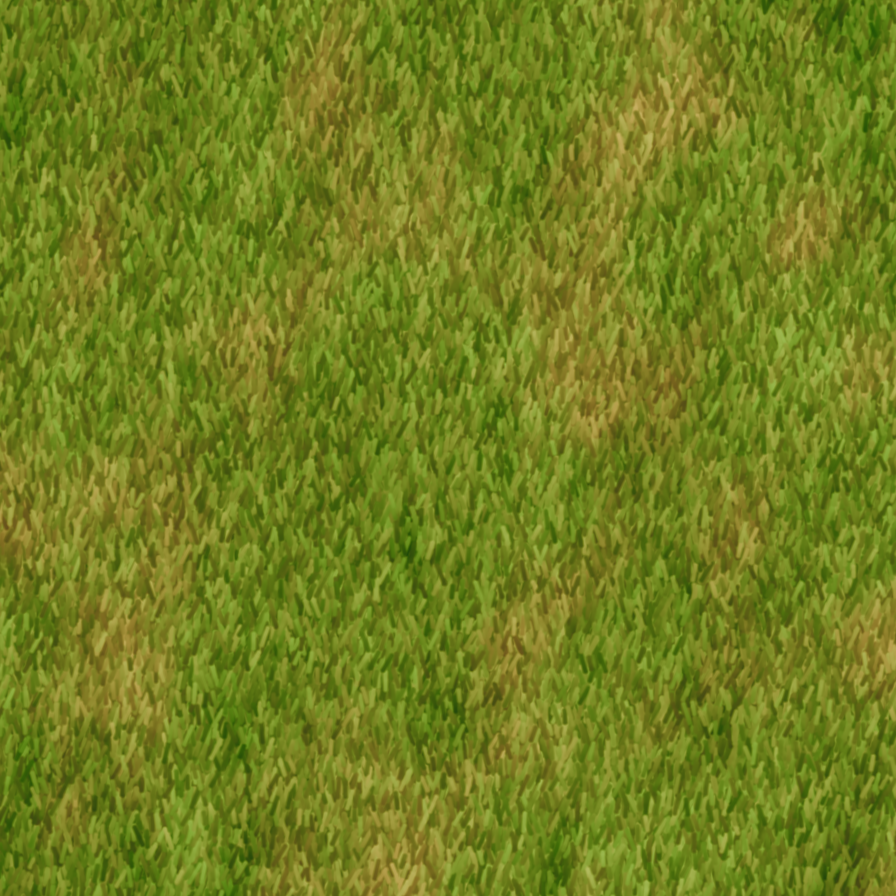
Reproduce this texture procedurally as a three.js fragment shader.

```glsl
// Mown grass seen from above: layers of short, soft, leaning blades
// painted over each other, each with its own tone and hue, on top of
// broad upright patches of shade and dry, yellow-brown turf.
#define LAYERS 7
#define CELL vec2(0.0105, 0.0200)
#define BLADE_LENGTH 0.0105
#define BLADE_WIDTH 0.0046
#define LEAN 0.55
#define BLADE_CONTRAST 2.05
#define PATCH_CONTRAST 1.9
#define DRYNESS 1.25
#define GRASS vec3(0.440, 0.502, 0.112)
#define TONE_STEP vec3(0.083, 0.080, 0.052)
#define DRY_SHIFT vec3(0.075, -0.018, 0.030)

varying vec2 vUv;

vec3 hash3(vec2 p) {
  vec3 q = fract(p.xyx * vec3(0.1031, 0.1030, 0.0973));
  q += dot(q, q.yxz + 33.33);
  return fract((q.xxy + q.yzz) * q.zyx);
}

float valueNoise(vec2 p) {
  vec2 i = floor(p);
  vec2 f = fract(p);
  f = f * f * (3.0 - 2.0 * f);
  float low = mix(hash3(i).x, hash3(i + vec2(1.0, 0.0)).x, f.x);
  float high = mix(hash3(i + vec2(0.0, 1.0)).x, hash3(i + 1.0).x, f.x);
  return mix(low, high, f.y);
}

float fbm(vec2 p) {
  float sum = 0.0;
  float weight = 0.5;
  for (int i = 0; i < 4; i++) {
    sum += weight * valueNoise(p);
    p = mat2(1.6, 0.5, -0.5, 1.6) * p + 17.3;
    weight *= 0.5;
  }
  return sum / 0.9375;
}

// Distance to a segment through the origin with the given half vector.
float segmentDistance(vec2 p, vec2 halfAxis) {
  float t = clamp(dot(p, halfAxis) / dot(halfAxis, halfAxis), -1.0, 1.0);
  return length(p - halfAxis * t);
}

// Paints one jittered layer; turf.x is tone, turf.y is dryness.
vec2 paintBlades(vec2 turf, vec2 uv, float layer) {
  vec2 grid = uv / CELL + layer * vec2(0.37, 0.61);
  vec2 home = floor(grid);
  for (int y = -1; y <= 1; y++) {
    for (int x = -1; x <= 1; x++) {
      vec2 cell = home + vec2(float(x), float(y));
      vec3 place = hash3(cell + 131.0 * layer + 7.0);
      vec3 look = hash3(cell + 131.0 * layer + 59.0);
      vec2 offset = (grid - cell - 0.2 - 0.6 * place.xy) * CELL;

      float lean = LEAN * (2.0 * place.z - 0.85);
      float size = BLADE_LENGTH * mix(0.5, 1.0, look.z);
      float d = segmentDistance(offset, size * vec2(lean, 1.0));
      float cover = 0.9 * (1.0 - smoothstep(0.0006, BLADE_WIDTH, d));

      // Tips catch a little more light than roots.
      float tone = BLADE_CONTRAST * (2.0 * look.x - 1.0);
      tone += 0.3 * offset.y / size;
      float dry = 2.2 * (look.y - 0.5);
      turf = mix(turf, vec2(tone, dry), cover);
    }
  }
  return turf;
}

void main() {
  vec2 uv = vUv;

  // Blades over dark soil
  vec2 turf = vec2(-1.2, 0.0);
  for (int i = 0; i < LAYERS; i++) {
    turf = paintBlades(turf, uv, float(i) + 1.0);
  }

  // Broad patches, taller than wide and slightly slanted
  vec2 slanted = vec2(uv.x - 0.18 * uv.y, uv.y);
  float light = fbm(slanted * vec2(11.0, 5.5) + 3.7) - 0.5;
  float dryField = fbm(slanted * vec2(9.0, 6.5) + 41.2);
  float shade = smoothstep(0.60, 0.82, fbm(slanted * vec2(13.0, 6.0) + 73.9));
  float dryPatch = smoothstep(0.46, 0.78, dryField);

  float tone = turf.x + PATCH_CONTRAST * light - 0.9 * shade + 0.35 * dryPatch;
  float dry = turf.y * 0.6 + DRYNESS * dryPatch - 0.5 * shade - 0.22;

  // Fine mottling within the blades
  tone += 0.5 * (valueNoise(uv * vec2(230.0, 150.0)) - 0.5);

  vec3 color = GRASS + TONE_STEP * tone + DRY_SHIFT * dry;
  color.b += 0.012 * tone * tone;
  gl_FragColor = vec4(clamp(color, 0.02, 1.0), 1.0);
}
```
